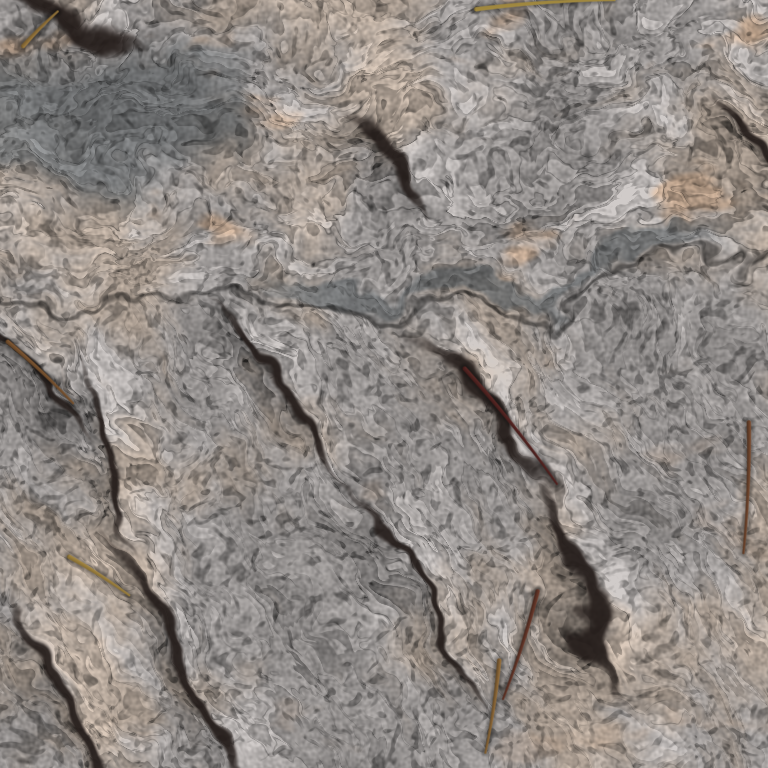
Reproduce this texture procedurally as a Shadertoy shader.

```glsl
// Weathered grey-beige rock with diagonal folds, dark crevices and fallen pine needles.
#define BASE_TONE 0.60
#define FOLD_WARP 0.075
#define STRATA_CONTRAST 0.34
#define FLAKE_CONTRAST 0.15
#define PIT_DEPTH 0.17
#define GRAIN 0.11
#define SHADOW_REACH 0.030
#define SEAM_HEIGHT 0.628
#define NEEDLE_WIDTH 0.0028

const int CRACK_COUNT = 11;
const int NEEDLE_COUNT = 8;

// Crevices as start and end points, running down the folds
const vec4 CRACKS[CRACK_COUNT] = vec4[CRACK_COUNT](
    vec4(0.52, 0.60, 0.75, 0.34), vec4(0.70, 0.41, 0.82, 0.07),
    vec4(0.27, 0.62, 0.46, 0.36), vec4(0.42, 0.42, 0.66, 0.04),
    vec4(0.09, 0.57, 0.20, 0.23), vec4(0.14, 0.32, 0.37, -0.08),
    vec4(0.01, 0.26, 0.16, -0.09), vec4(0.46, 0.88, 0.57, 0.71),
    vec4(0.94, 0.86, 1.04, 0.73), vec4(-0.06, 0.61, 0.12, 0.44),
    vec4(-0.04, 1.03, 0.22, 0.93));
const float CRACK_WIDTHS[CRACK_COUNT] = float[CRACK_COUNT](
    0.012, 0.009, 0.006, 0.005, 0.004, 0.009, 0.009, 0.009, 0.008, 0.004, 0.016);

// Needles ordered from dark red to yellow
const vec4 NEEDLES[NEEDLE_COUNT] = vec4[NEEDLE_COUNT](
    vec4(0.605, 0.52, 0.725, 0.37), vec4(0.70, 0.23, 0.655, 0.09),
    vec4(0.975, 0.45, 0.968, 0.28), vec4(0.01, 0.555, 0.095, 0.475),
    vec4(0.65, 0.14, 0.632, 0.02), vec4(0.03, 0.94, 0.075, 0.985),
    vec4(0.09, 0.275, 0.168, 0.225), vec4(0.62, 0.988, 0.80, 1.0));

vec2 hashGradient(vec2 cell) {
    vec3 q = fract(cell.xyx * vec3(0.1031, 0.1030, 0.0973));
    q += dot(q, q.yzx + 33.33);
    return fract((q.xx + q.yz) * q.zy) * 2.0 - 1.0;
}

float gradientNoise(vec2 p) {
    vec2 i = floor(p), f = fract(p);
    vec2 u = f * f * f * (f * (f * 6.0 - 15.0) + 10.0);
    vec2 e = vec2(0.0, 1.0);
    float low = mix(dot(hashGradient(i), f), dot(hashGradient(i + e.yx), f - e.yx), u.x);
    float high = mix(dot(hashGradient(i + e), f - e), dot(hashGradient(i + 1.0), f - 1.0), u.x);
    return 1.4 * mix(low, high, u.y);
}

float fbm(vec2 p) {
    float sum = 0.0, amplitude = 0.5;
    for (int i = 0; i < 4; i++) {
        sum += amplitude * gradientNoise(p);
        p = p * 2.03 + 17.3;
        amplitude *= 0.55;
    }
    return sum;
}

// Sharp dark step followed by a slowly fading bright face
float flakeEdge(float height) {
    float f = fract(height);
    return smoothstep(0.0, 0.16, f) * (1.0 - smoothstep(0.2, 1.0, f)) - 0.5;
}

// x: open crevice, y: shade on the lower side, z: lit lip on the upper side
vec3 carveCracks(vec2 p) {
    vec3 carved = vec3(0.0);
    for (int i = 0; i < CRACK_COUNT; i++) {
        vec2 span = CRACKS[i].zw - CRACKS[i].xy;
        vec2 dir = normalize(span), rel = p - CRACKS[i].xy;
        float t = dot(rel, dir) / length(span);
        float side = dot(rel, vec2(-dir.y, dir.x));
        float taper = smoothstep(0.0, 0.3, t) * (1.0 - smoothstep(0.7, 1.0, t));
        float width = CRACK_WIDTHS[i] * taper;
        float open = taper * (1.0 - smoothstep(0.4 * width, width + 0.003, abs(side)));
        float shade = taper * exp(min(side, 0.0) / SHADOW_REACH) * (1.0 - smoothstep(0.0, 0.008, side));
        float lip = taper * exp(-abs(side - 0.025) / 0.022);
        carved = max(carved, vec3(open, shade, lip));
    }
    return carved;
}

void mainImage(out vec4 fragColor, in vec2 fragCoord) {
    vec2 p = fragCoord / iResolution.y;
    float pixel = 1.0 / iResolution.y;

    // Folded strata: diagonal below the seam, nearly level above it
    vec2 swirl = vec2(fbm(p * 5.0), fbm(p * 5.0 + 31.0));
    vec2 q = p + FOLD_WARP * swirl;
    vec2 level = p + 1.7 * FOLD_WARP * swirl;
    float upper = smoothstep(0.56, 0.66, q.y);
    float diagonal = fbm(vec2(dot(q, vec2(0.6, -0.8)) * 7.0, dot(q, vec2(0.8, 0.6)) * 24.0));
    float strata = mix(diagonal, fbm(level * vec2(9.0, 20.0) + 5.0), upper);
    vec3 crack = carveCracks(q);

    // Surface tone: broad patches, flaked layers, pits and grain
    float broad = fbm(p * 3.2 + 11.0);
    float patchy = fbm(p * 9.0 + 47.0);
    float rough = clamp(0.55 + 1.6 * patchy + 0.7 * crack.z + 0.25 * upper, 0.2, 1.3);
    float tone = BASE_TONE + 0.17 * broad + STRATA_CONTRAST * strata * rough;
    tone += FLAKE_CONTRAST * rough * flakeEdge(4.0 * strata + 5.0 * swirl.y);
    tone -= 0.13 * rough * (1.0 - smoothstep(0.0, 0.035, abs(strata - 0.6 * patchy)));
    float pits = gradientNoise(q * 70.0) + 0.5 * gradientNoise(q * 125.0) - 1.1 * patchy;
    tone -= PIT_DEPTH * smoothstep(0.15, 0.55, pits);
    tone += GRAIN * gradientNoise(p * 165.0);
    tone += 0.08 * crack.z - 0.24 * crack.y;

    // Mineral tints
    vec3 tint = mix(vec3(1.02, 0.995, 0.985), vec3(1.075, 0.99, 0.915),
                    smoothstep(-0.1, 0.3, broad - 0.4 * strata));
    float stain = smoothstep(0.20, 0.42, fbm(p * vec2(5.0, 9.0) + 83.0)) * (0.35 + 0.65 * upper);
    tint = mix(tint, vec3(1.17, 0.97, 0.80), 0.7 * stain);
    vec3 color = clamp(tone, 0.13, 0.80) * tint;

    // Blue-grey slate corner and the slate seam across the middle
    vec2 corner = abs(level - vec2(0.10, 0.86)) - vec2(0.19, 0.075);
    float slate = 1.0 - smoothstep(-0.02, 0.03, max(corner.x, corner.y));
    float rise = 0.05 * smoothstep(0.65, 0.95, p.x);
    float seamOffset = level.y - SEAM_HEIGHT - rise;
    float seam = 1.0 - smoothstep(0.008, 0.02, abs(seamOffset) - 0.03 * patchy);
    seam *= smoothstep(0.28, 0.42, p.x) * (1.0 - smoothstep(0.85, 1.0, p.x));
    vec3 slateColor = (0.42 + 0.55 * (tone - BASE_TONE)) * vec3(0.97, 1.0, 1.02);
    color = mix(color, slateColor, 0.8 * max(slate, seam));
    color *= 1.0 - 0.4 * (1.0 - smoothstep(0.001, 0.006, abs(seamOffset + 0.022)));

    // Deep crevices
    color = mix(color, vec3(0.15, 0.12, 0.11), 0.92 * crack.x);

    // Pine needles with soft contact shadows
    for (int i = 0; i < NEEDLE_COUNT; i++) {
        vec2 span = NEEDLES[i].zw - NEEDLES[i].xy, rel = p - NEEDLES[i].xy;
        float t = clamp(dot(rel, span) / dot(span, span), 0.0, 1.0);
        vec2 bow = 0.06 * t * (1.0 - t) * vec2(-span.y, span.x);
        vec2 away = rel - span * t - bow;
        float d = length(away) - NEEDLE_WIDTH * (1.0 - 0.5 * t);
        color *= 1.0 - 0.3 * (1.0 - smoothstep(0.0, 0.007, d));
        vec3 needle = mix(vec3(0.32, 0.14, 0.13), vec3(0.66, 0.56, 0.26), float(i) / float(NEEDLE_COUNT - 1));
        needle *= 0.95 + 90.0 * away.x;
        color = mix(color, needle, 1.0 - smoothstep(-pixel, pixel, d));
    }
    fragColor = vec4(clamp(color, 0.0, 1.0), 1.0);
}
```
